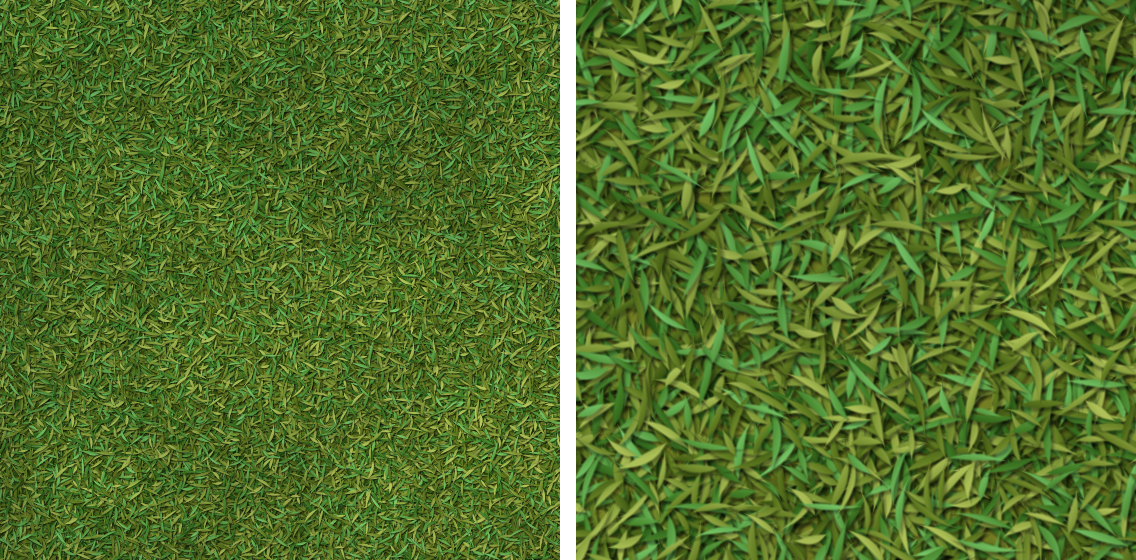
Left, the full canvas; right, a detail of the centre.
Reproduce this texture procedurally as a three.js fragment shader.

```glsl
#define LAYERS 13
#define DENSITY 48.0
#define BLADE_LENGTH 0.030
#define BLADE_WIDTH 0.0040
#define EDGE_SOFTNESS 0.0010
#define SHADOW_OFFSET 0.0022
#define SHADOW_STRENGTH 0.32
#define GREEN_SHARE 0.36

varying vec2 vUv;

const vec3 DEEP_GREEN = vec3(0.12, 0.22, 0.03);
const vec3 MID_GREEN = vec3(0.34, 0.46, 0.13);
const vec3 PALE_GREEN = vec3(0.60, 0.71, 0.34);
const vec3 SOIL_DARK = vec3(0.20, 0.27, 0.05);
const vec3 SOIL_OLIVE = vec3(0.43, 0.47, 0.13);
const vec3 COOL_TINT = vec3(0.73, 1.03, 1.13);
const vec3 WARM_TINT = vec3(1.06, 1.00, 0.95);

float hash(vec2 p) {
  return fract(sin(dot(p, vec2(127.1, 311.7))) * 43758.5453);
}

vec4 hash4(vec2 p) {
  float n = dot(p, vec2(127.1, 311.7));
  return fract(sin(n + vec4(0.0, 1.7, 3.1, 4.9)) * vec4(43758.5, 22578.1, 19642.3, 31415.9));
}

float noise(vec2 p) {
  vec2 i = floor(p);
  vec2 f = fract(p);
  f = f * f * (3.0 - 2.0 * f);
  float low = mix(hash(i), hash(i + vec2(1.0, 0.0)), f.x);
  float high = mix(hash(i + vec2(0.0, 1.0)), hash(i + vec2(1.0, 1.0)), f.x);
  return mix(low, high, f.y);
}

// Dark, middle and pale grass for a tone of 0 to 1
vec3 grassColor(float tone) {
  vec3 lower = mix(DEEP_GREEN, MID_GREEN, clamp(tone * 2.0, 0.0, 1.0));
  return mix(lower, PALE_GREEN, clamp(tone * 2.0 - 1.0, 0.0, 1.0));
}

// Lays one curved blade and its shadow over the colour; p is relative to the cell
vec3 addBlade(vec3 color, vec2 p, vec2 id, float height) {
  vec4 shape = hash4(id);
  vec4 look = hash4(id + 57.3);
  float angle = 6.2832 * shape.z;
  vec2 along = vec2(cos(angle), sin(angle));
  vec2 across = vec2(-along.y, along.x);

  vec2 d = (p - shape.xy) / DENSITY;
  float halfLength = 0.5 * BLADE_LENGTH * mix(0.55, 1.2, shape.w);
  float u = dot(d, along) / halfLength;
  if (abs(u) > 1.3) return color;

  float bend = (look.x - 0.5) * 0.4 * halfLength;
  float v = dot(d, across) + bend * u * u;
  float halfWidth = 0.5 * BLADE_WIDTH * mix(0.7, 1.25, look.y);
  float taper = halfWidth * (1.0 - u * u) * (1.1 - 0.25 * u);

  float shadowV = v + SHADOW_OFFSET * dot(vec2(-0.6, 0.8), across);
  float shadow = 1.0 - smoothstep(-EDGE_SOFTNESS, 2.0 * EDGE_SOFTNESS, abs(shadowV) - taper);
  color *= 1.0 - SHADOW_STRENGTH * shadow;

  float tone = 0.37 + 0.33 * height + 0.62 * (look.z - 0.5) + 0.10 * u;
  tone += 0.07 * v / halfWidth;
  vec3 blade = grassColor(tone) * mix(WARM_TINT, COOL_TINT, step(look.w, GREEN_SHARE));
  float cover = 1.0 - smoothstep(-EDGE_SOFTNESS, EDGE_SOFTNESS, abs(v) - taper);
  return mix(color, blade, cover);
}

// One jittered grid of blades, including those reaching in from nearby cells
vec3 addLayer(vec3 color, vec2 uv, float layer) {
  float height = layer / float(LAYERS - 1);
  vec2 p = uv * DENSITY + vec2(hash(vec2(layer, 3.0)), hash(vec2(layer, 8.0)));
  vec2 cell = floor(p);
  for (int y = -1; y <= 1; y++) {
    for (int x = -1; x <= 1; x++) {
      vec2 neighbor = cell + vec2(float(x), float(y));
      color = addBlade(color, p - neighbor, neighbor + layer * vec2(71.0, 37.0), height);
    }
  }
  return color;
}

void main() {
  // Olive thatch with dark gaps
  float thatch = 0.6 * noise(vUv * 45.0) + 0.4 * noise(vUv * 150.0);
  vec3 color = mix(SOIL_DARK, SOIL_OLIVE, smoothstep(0.2, 0.65, thatch));

  // Blades from the deepest to the topmost
  for (int i = 0; i < LAYERS; i++) {
    color = addLayer(color, vUv, float(i));
  }

  // Broad patches of light and a slightly warmer lower right
  float patches = 0.6 * noise(vUv * 6.0 + 4.0) + 0.4 * noise(vUv * 17.0);
  float warmth = vUv.x - vUv.y;
  color *= 1.0 + 0.22 * (patches - 0.5) + 0.04 * warmth;
  color.r *= 1.0 + 0.04 * warmth;
  gl_FragColor = vec4(color, 1.0);
}
```
